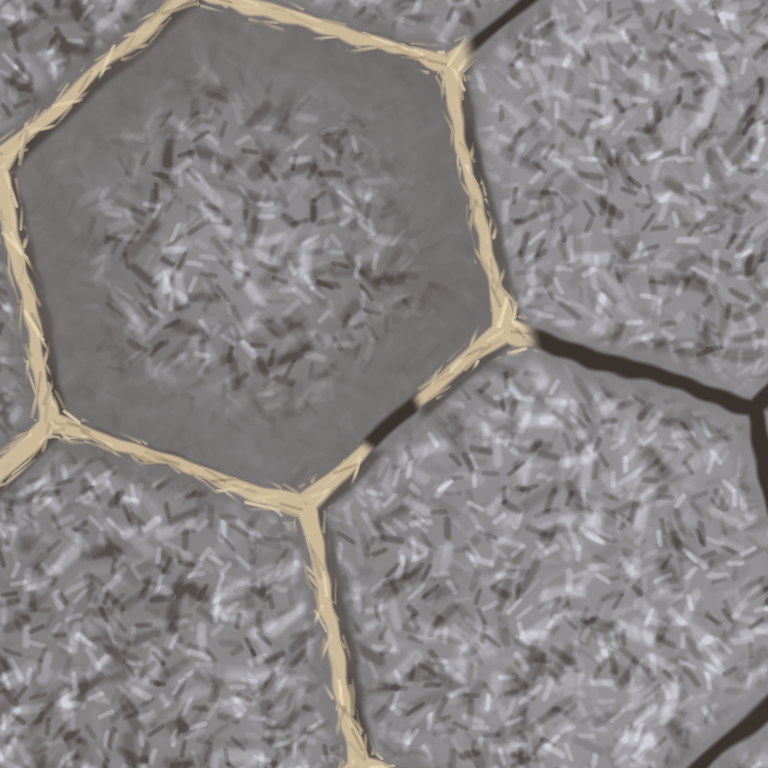
Write a three.js fragment shader that draws this texture.

```glsl
// Grey hexagonal stone pavers whose joints are packed with pale straw or left as dark cracks.
// A rotated hexagon lattice gives edge distances; layers of one random stroke per cell
// draw both the chipped stone grain and the straw fibres, and layered sines bend the joints.

varying vec2 vUv;

const vec2  TILE_CENTRE  = vec2(0.325, 0.68);
const float TILE_SPACING = 0.60;
const float TILE_TURN    = 0.21;
const float STRAW_WIDTH  = 0.0085;
const float GRAIN_CELLS  = 18.0;
const float GRAIN_AMOUNT = 0.36;
const vec3  STONE_DARK   = vec3(0.37, 0.35, 0.34);
const vec3  STONE_LIGHT  = vec3(0.75, 0.75, 0.78);
const vec3  CRACK_COLOR  = vec3(0.23, 0.20, 0.18);
const vec3  STRAW_SHADE  = vec3(0.60, 0.53, 0.43);
const vec3  STRAW_LIGHT  = vec3(0.88, 0.81, 0.68);

vec2 hash2(vec2 p) {
  return fract(sin(vec2(dot(p, vec2(127.1, 311.7)), dot(p, vec2(269.5, 183.3)))) * 43758.5);
}

mat2 turn(float a) {
  return mat2(cos(a), sin(a), -sin(a), cos(a));
}

vec2 wobble(vec2 p) {
  return 0.5 * sin(p.yx * 17.0 + vec2(0.4, 2.0))
       + 0.3 * sin(p.yx * 47.0 + p * 21.0 + vec2(1.0, 4.0))
       + 0.2 * sin(p.yx * 113.0 - p * 67.0);
}

// One soft random stroke per cell: x = signed sum of tones, y = coverage.
// size = half length and half width, in cells.
vec2 strokes(vec2 p, float cells, float angle, float spread, vec2 size) {
  p *= cells;
  vec2 home = floor(p);
  vec2 result = vec2(0.0);
  for (int j = -1; j <= 1; j++) {
    for (int i = -1; i <= 1; i++) {
      vec2 cell = home + vec2(float(i), float(j));
      vec2 kind = hash2(cell + cells * 1.7);
      float a = angle + spread * (kind.x - 0.5);
      vec2 dir = vec2(cos(a), sin(a));
      vec2 q = p - cell - hash2(cell + cells + 37.0);
      float along = clamp(dot(q, dir), -size.x, size.x);
      float body = 1.0 - smoothstep(0.2 * size.y, size.y, length(q - dir * along));
      result.x += body * (2.0 * kind.y - 1.0);
      result.y = max(result.y, body);
    }
  }
  return result;
}

// x = nearest edge distance, y = second nearest, z = edge angle, w = 1 on the worn home tile.
vec4 hexTile(vec2 uv) {
  vec2 p = turn(-TILE_TURN) * (uv - TILE_CENTRE) / TILE_SPACING;
  vec2 s = vec2(1.0, 1.73205);
  vec2 a = p - s * floor(p / s + 0.5);
  vec2 b = p - s * (floor(p / s) + 0.5);
  vec2 q = dot(a, a) < dot(b, b) ? a : b;
  vec3 edge = vec3(1.0, 1.0, 0.0);
  for (int k = 0; k < 6; k++) {
    float angle = float(k) * 1.0472;
    float d = 0.5 - dot(q, vec2(cos(angle), sin(angle)));
    if (d < edge.x) edge = vec3(d, edge.x, angle);
    else edge.y = min(edge.y, d);
  }
  float worn = 1.0 - step(0.1, length(p - q));
  return vec4(edge.xy * TILE_SPACING, edge.z + TILE_TURN + 1.5708, worn);
}

float stoneGrain(vec2 p) {
  float sum = 0.0;
  float cells = GRAIN_CELLS;
  p += 0.006 * sin(p.yx * 41.0);
  for (int i = 0; i < 4; i++) {
    sum += strokes(turn(float(i) * 0.8) * p, cells, 0.0, 6.28, vec2(0.38, 0.24)).x;
    cells *= 1.36;
  }
  return sum;
}

void main() {
  vec2 uv = vUv;
  vec2 bend = wobble(uv);
  vec4 tile = hexTile(uv + 0.006 * bend);
  float edge = tile.x;
  float worn = tile.w;

  // Stone: rough faces, with a broad smooth rim on the worn tile.
  float rim = mix(0.045, 0.17, worn) + 0.012 * bend.x;
  float rough = smoothstep(rim * 0.35, rim, edge);
  float glow = exp(-22.0 * dot(uv - TILE_CENTRE, uv - TILE_CENTRE) / TILE_SPACING);
  float face = 0.46 + 0.2 * (uv.x - 0.45) - 0.14 * (1.0 - rough);
  float tone = mix(face, 0.21 + 0.33 * glow, worn);
  tone += 0.03 * (bend.x + bend.y) + stoneGrain(uv) * GRAIN_AMOUNT * mix(0.1, 1.0, rough);
  vec3 color = mix(STONE_DARK, STONE_LIGHT, clamp(tone, -0.1, 1.15));

  // Joints: bare to the upper right and in one short gap, otherwise filled.
  float bare = smoothstep(-0.01, 0.02, uv.x + 0.22 * uv.y - 0.81);
  float gap = 1.0 - smoothstep(0.035, 0.055, length(uv - vec2(0.505, 0.455)));
  float filled = 1.0 - max(bare, gap);
  float crackWidth = 0.006 + 0.004 * (1.0 - smoothstep(0.6, 0.75, uv.y)) + 0.002 * bend.y;
  float crack = 1.0 - smoothstep(crackWidth - 0.003, crackWidth + 0.005, edge);
  float shadeEdge = hexTile(uv + 0.006 * bend - vec2(0.016, -0.004)).x;
  float shade = 1.0 - smoothstep(0.003, 0.014, shadeEdge);
  color = mix(color, CRACK_COLOR, max(crack * (1.0 - filled), shade * (0.5 + 0.2 * bend.x) * filled));

  // Straw: a ragged core, thicker at the corners, with loose fibres over it.
  float corner = 1.0 - smoothstep(0.01, 0.06, tile.y);
  float width = STRAW_WIDTH * (1.0 + 0.35 * bend.y + 0.7 * corner);
  vec2 fibres = strokes(uv, 27.0, tile.z, 1.3, vec2(0.6, 0.11));
  vec2 fine = strokes(uv + 0.37, 43.0, tile.z, 0.9, vec2(0.65, 0.14));
  float core = 1.0 - smoothstep(width - 0.003, width + 0.003, edge + 0.003 * fine.x);
  float loose = max(fibres.y, 0.8 * fine.y) * (1.0 - smoothstep(width * 1.3, width * 2.3, edge));
  vec3 straw = mix(STRAW_SHADE, STRAW_LIGHT, clamp(0.68 + 0.4 * fibres.x + 0.4 * fine.x, 0.0, 1.1));
  color = mix(color, straw, max(core, loose * 0.85) * filled);

  gl_FragColor = vec4(color, 1.0);
}
```
